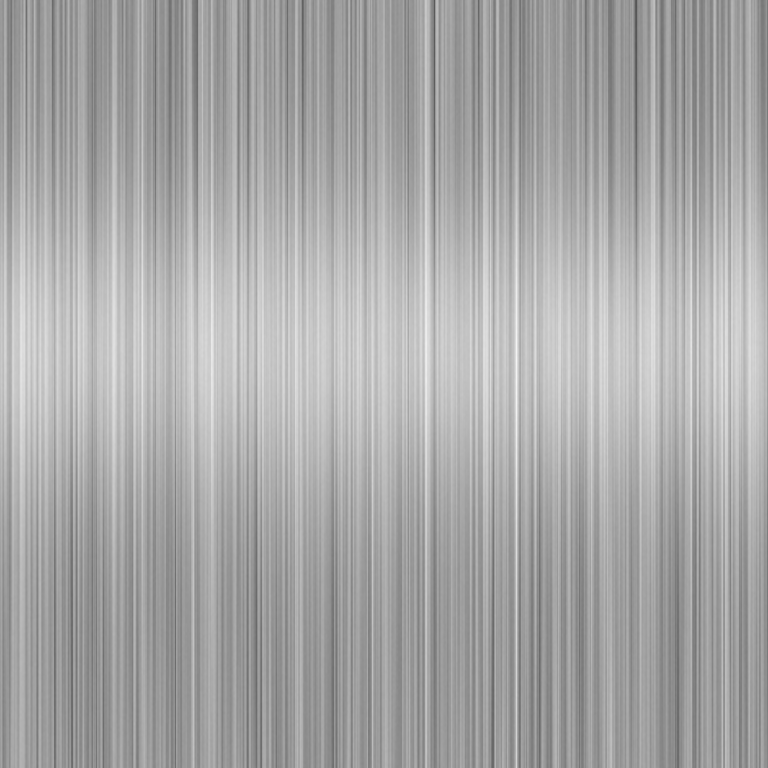
Give the GLSL for this texture, as a three.js fragment shader.

```glsl
varying vec2 vUv;

const vec3 STEEL = vec3(0.595);
const float GLOW_HEIGHT = 0.55;
const float GLOW_WIDTH = 0.14;
const float GLOW_GAIN = 0.19;

float hash(vec2 p) {
  return fract(sin(dot(p, vec2(12.9898, 78.233))) * 43758.5453);
}

// One brushed line: a value drifting slowly along its length.
float lineTone(float column, float y, float seed) {
  float along = y + hash(vec2(column, seed + 0.5)) * 7.0;
  float cell = floor(along);
  float blend = smoothstep(0.0, 1.0, along - cell);
  float start = hash(vec2(column, cell + seed));
  float end = hash(vec2(column, cell + seed + 1.0));
  return mix(start, end, blend);
}

// Neighbouring lines joined by an edge of the given softness, 0 to 1.
float streaks(vec2 uv, vec2 scale, float softness, float seed) {
  float x = uv.x * scale.x;
  float column = floor(x);
  float edge = 0.5 * softness;
  float blend = smoothstep(0.5 - edge, 0.5 + edge, x - column);
  float y = uv.y * scale.y;
  return mix(lineTone(column, y, seed), lineTone(column + 1.0, y, seed), blend);
}

// Layered streaks from fine to broad, centred on zero.
float brushing(vec2 uv) {
  float fine = streaks(uv, vec2(470.0, 0.9), 0.9, 11.0) - 0.5;
  float medium = streaks(uv, vec2(290.0, 1.1), 0.8, 37.0) - 0.5;
  float wide = streaks(uv, vec2(130.0, 1.4), 0.8, 59.0) - 0.5;
  float broad = streaks(uv, vec2(36.0, 1.8), 1.0, 83.0) - 0.5;
  return fine * 0.13 + medium * 0.15 + wide * 0.07 + broad * 0.035;
}

// Sparse thin lines, from 0 to 1.
float scratches(vec2 uv, float count, float seed) {
  return smoothstep(0.74, 0.98, streaks(uv, vec2(count, 0.7), 0.9, seed));
}

// Horizontal sheen whose spread varies a little from column to column.
float sheen(vec2 uv, float center, float width) {
  float ragged = streaks(uv, vec2(26.0, 0.6), 1.0, 101.0) - 0.5;
  float spread = width * (1.0 + 0.25 * ragged);
  float d = (uv.y - center) / spread;
  return exp(-0.5 * d * d);
}

void main() {
  float glow = sheen(vUv, GLOW_HEIGHT, GLOW_WIDTH);
  float contrast = mix(1.1, 0.85, glow);

  float relief = brushing(vUv);
  relief -= 0.13 * scratches(vUv, 350.0, 131.0);
  relief += 0.08 * scratches(vUv, 330.0, 167.0);

  // Faint grain over the brushed lines
  float grain = streaks(vUv, vec2(400.0, 260.0), 1.0, 211.0) - 0.5;

  vec3 color = STEEL + GLOW_GAIN * glow + contrast * relief + 0.015 * grain;
  gl_FragColor = vec4(clamp(color, 0.0, 1.0), 1.0);
}
```
